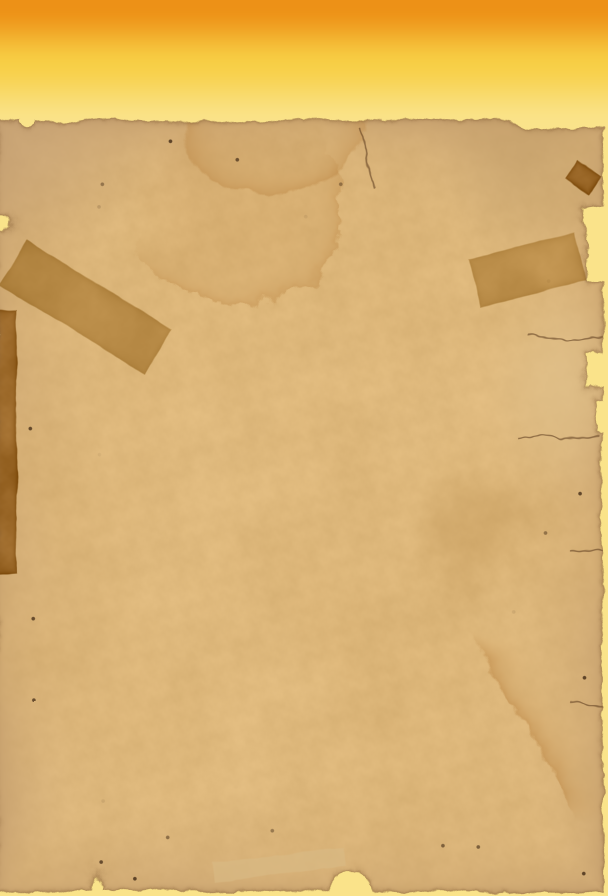
Reproduce this background procedurally as a WebGL 1 fragment shader.

```glsl
precision highp float;

uniform vec2 u_resolution;

float hash(vec2 p) {
  return fract(sin(dot(p, vec2(127.1, 311.7))) * 4375.85);
}

// Layered, rotated sines, roughly -1 to 1
float waves(vec2 p) {
  float sum = 0.0, amp = 0.5;
  for (int i = 0; i < 5; i++) {
    p = mat2(0.8, 0.6, -0.6, 0.8) * p * 1.9 + 1.7;
    sum += amp * sin(p.x + 1.5 * sin(p.y));
    amp *= 0.56;
  }
  return sum;
}

// Cellular noise: distance to the nearest point, and that point's id
vec2 cells(vec2 p) {
  vec2 nearest = vec2(9.0, 0.0);
  for (int y = -1; y <= 1; y++) {
    for (int x = -1; x <= 1; x++) {
      vec2 cell = floor(p) + vec2(x, y);
      float id = hash(cell);
      float d = length(cell + vec2(id, hash(cell + 7.3)) - p);
      if (d < nearest.x) nearest = vec2(d, id);
    }
  }
  return nearest;
}

float box(vec2 p, vec2 center, vec2 halfSize, float angle) {
  float c = cos(angle), s = sin(angle);
  p -= center;
  vec2 d = abs(vec2(c * p.x + s * p.y, c * p.y - s * p.x)) - halfSize;
  return length(max(d, 0.0)) + min(max(d.x, d.y), 0.0);
}

float ellipse(vec2 p, vec2 center, vec2 radius) {
  return (length((p - center) / radius) - 1.0) * min(radius.x, radius.y);
}

float segment(vec2 p, vec2 a, vec2 b) {
  vec2 ab = b - a;
  return length(p - a - ab * clamp(dot(p - a, ab) / dot(ab, ab), 0.0, 1.0));
}

// Torn sheet outline, negative inside
float sheet(vec2 p, float jag) {
  float top = 0.866 - 0.010 * smoothstep(0.565, 0.59, p.x);
  float d = max(max(p.y - top, 0.005 - p.y), max(p.x - 0.674, -0.004 - p.x));
  d += 0.003 * jag;
  float notch = box(p, vec2(0.675, 0.728), vec2(0.020, 0.040), 0.06);
  notch = min(notch, box(p, vec2(0.677, 0.588), vec2(0.022, 0.018), 0.0));
  notch = min(notch, box(p, vec2(0.682, 0.535), vec2(0.015, 0.017), 0.0));
  notch = min(notch, ellipse(p, vec2(0.392, 0.004), vec2(0.025, 0.024)));
  notch = min(notch, ellipse(p, vec2(0.109, 0.006), vec2(0.008, 0.016)));
  notch = min(notch, ellipse(p, vec2(0.0, 0.752), vec2(0.010, 0.008)));
  notch = min(notch, ellipse(p, vec2(0.031, 0.868), vec2(0.008, 0.009)));
  return max(d, -notch - 0.004 * jag);
}

// Dark rim fading towards the inside of a stain
float tide(float d) {
  return smoothstep(0.003, -0.001, d) * exp(min(d, 0.0) * 75.0);
}

void main() {
  vec2 p = gl_FragCoord.xy / u_resolution * vec2(0.68, 1.0);
  float aa = 1.0 / u_resolution.y;
  float broad = waves(p * 6.0), medium = waves(p * 22.0 + 4.0), fine = waves(p * 95.0);

  // Sky-like backdrop
  vec3 backdrop = mix(vec3(0.98, 0.89, 0.54), vec3(0.97, 0.81, 0.27), smoothstep(0.86, 0.935, p.y));
  backdrop = mix(backdrop, vec3(0.93, 0.57, 0.09), smoothstep(0.925, 0.993, p.y));

  // Paper tone and ageing towards the borders
  float edge = sheet(p, medium + 0.5 * fine);
  vec3 paper = vec3(0.868, 0.718, 0.480) + vec3(0.012, 0.014, 0.016) * broad;
  paper += 0.012 * medium + 0.010 * fine;
  float border = min(min(p.x, 0.68 - p.x), min(p.y, 0.866 - p.y));
  paper = mix(paper, vec3(0.77, 0.62, 0.43), 0.65 * exp(-max(border, 0.0) * 24.0) * (1.0 + 0.4 * broad));
  paper = mix(paper, vec3(0.76, 0.62, 0.46), 0.5 * smoothstep(0.17, 0.0, length(p - vec2(0.02, 0.84))));
  paper = mix(paper, vec3(0.73, 0.59, 0.39), 0.45 * smoothstep(0.13, 0.0, length(p - vec2(0.59, 0.82))));
  paper = mix(paper, vec3(0.89, 0.77, 0.56), 0.6 * smoothstep(0.10, 0.0, length((p - vec2(0.63, 0.57)) * vec2(1.0, 0.7))));
  paper = mix(paper, vec3(0.75, 0.58, 0.33), 0.3 * smoothstep(0.10, 0.0, length(p - vec2(0.53, 0.41)) + 0.02 * medium));

  // Water stains
  float wobble = 0.012 * medium + 0.003 * fine;
  float upper = ellipse(p, vec2(0.306, 0.87), vec2(0.102, 0.088)) + 0.5 * wobble;
  float lower = ellipse(p, vec2(0.265, 0.775), vec2(0.118, 0.118)) + wobble;
  float right = dot(vec2(0.531, 0.284) - p, vec2(0.856, 0.517)) + 0.6 * wobble;
  float span = smoothstep(0.08, 0.12, p.y) * smoothstep(0.30, 0.26, p.y);
  float lowerPart = smoothstep(0.80, 0.70, p.y + 0.5 * (0.25 - p.x));
  float stain = 0.40 * tide(upper) + 0.42 * tide(lower) * lowerPart + 0.55 * tide(right) * span;
  stain += 0.12 * smoothstep(0.02, -0.06, lower);
  paper = mix(paper, vec3(0.74, 0.53, 0.27), stain);

  // Pale repair strip
  float strip = box(p, vec2(0.313, 0.035), vec2(0.074, 0.011), 0.12) + 0.002 * medium;
  paper = mix(paper, vec3(0.85, 0.73, 0.52), 0.65 * smoothstep(aa, -aa, strip));

  // Cracks and specks
  vec2 bent = p + vec2(0.003, 0.005) * medium;
  float crack = segment(bent, vec2(0.59, 0.625), vec2(0.675, 0.622));
  crack = min(crack, segment(bent, vec2(0.58, 0.510), vec2(0.67, 0.514)));
  crack = min(crack, segment(bent, vec2(0.64, 0.388), vec2(0.68, 0.386)));
  crack = min(crack, segment(bent, vec2(0.637, 0.214), vec2(0.68, 0.211)));
  crack = min(crack, segment(bent, vec2(0.403, 0.858), vec2(0.420, 0.792)));
  paper = mix(paper, vec3(0.38, 0.25, 0.13), 0.6 * smoothstep(0.0006 + aa, 0.0, crack));
  vec2 speck = cells(p * 26.0);
  float worn = smoothstep(0.13, 0.02, border) * step(0.86, speck.y);
  paper = mix(paper, vec3(0.25, 0.16, 0.08), 0.8 * worn * smoothstep(0.075, 0.03, speck.x));

  // Adhesive tapes and brown patches
  float tape = min(box(p, vec2(0.096, 0.657), vec2(0.095, 0.029), -0.55),
                   box(p, vec2(0.590, 0.699), vec2(0.061, 0.0275), 0.25)) + 0.0012 * medium;
  vec3 tapeColor = vec3(0.71, 0.53, 0.26) + 0.035 * broad + 0.025 * medium;
  tapeColor -= 0.05 * exp(-abs(tape) * 300.0);
  paper = mix(paper, tapeColor, 0.9 * smoothstep(aa, -aa, tape));
  float patchEdge = min(box(p, vec2(0.0, 0.507), vec2(0.019, 0.147), 0.0),
                        box(p, vec2(0.652, 0.802), vec2(0.016, 0.012), -0.6)) + 0.002 * medium;
  vec3 patchColor = vec3(0.60, 0.40, 0.15) + 0.06 * medium - 0.12 * exp(-abs(patchEdge) * 500.0);
  paper = mix(paper, patchColor, smoothstep(aa, -aa, patchEdge));

  // Burnt rim, then the sheet over the backdrop
  paper = mix(paper, vec3(0.50, 0.35, 0.19), 0.6 * exp(-abs(edge) * 480.0));
  gl_FragColor = vec4(mix(backdrop, paper, smoothstep(aa, -aa, edge)), 1.0);
}
```
